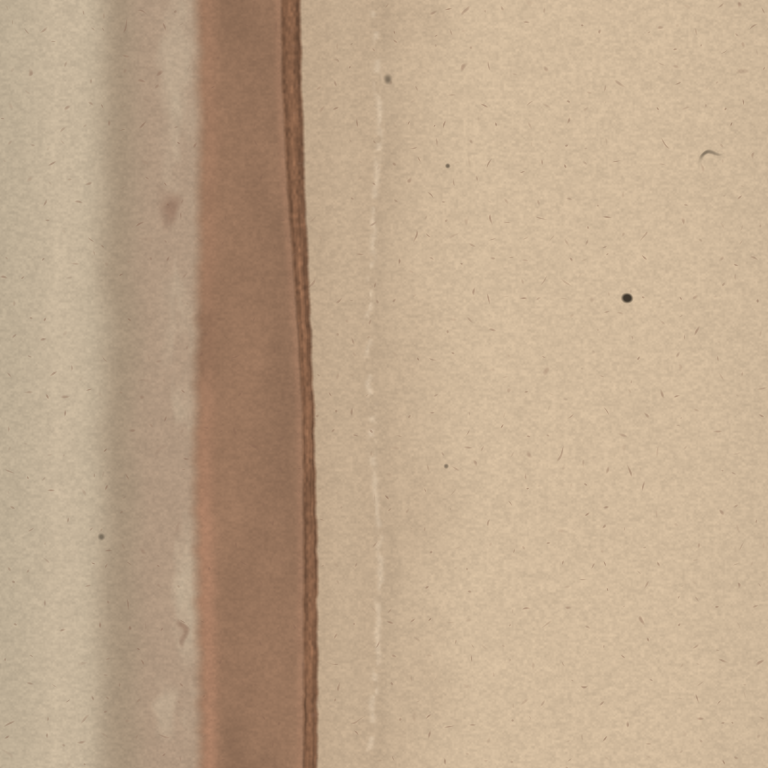
A WebGL 1 fragment shader for this texture:

```glsl
precision highp float;

uniform vec2 u_resolution;

const vec3 PAPER = vec3(0.820, 0.728, 0.612);
const vec3 PAPER_SHADE = vec3(0.745, 0.650, 0.542);
const vec3 BOARD = vec3(0.735, 0.672, 0.575);
const vec3 BOARD_LIGHT = vec3(0.775, 0.705, 0.605);
const vec3 GUTTER = vec3(0.600, 0.525, 0.435);
const vec3 WORN = vec3(0.685, 0.590, 0.500);
const vec3 STRIP = vec3(0.580, 0.448, 0.355);
const vec3 STRIP_EDGE = vec3(0.690, 0.515, 0.410);
const vec3 LINE = vec3(0.470, 0.340, 0.255);
const vec3 CREASE = vec3(0.850, 0.765, 0.660);
const vec3 INK = vec3(0.25, 0.22, 0.18);
const vec3 STAIN = vec3(0.52, 0.39, 0.32);
const float GRAIN = 0.065;
const float MOTTLE = 0.035;
const float SPECK_CELLS = 40.0;

float hash(vec2 p) {
  vec3 q = fract(vec3(p.xyx) * 0.1031);
  q += dot(q, q.yzx + 33.33);
  return fract((q.x + q.y) * q.z);
}

float noise(vec2 p) {
  vec2 i = floor(p);
  vec2 f = fract(p);
  f = f * f * (3.0 - 2.0 * f);
  return mix(mix(hash(i), hash(i + vec2(1.0, 0.0)), f.x),
             mix(hash(i + vec2(0.0, 1.0)), hash(i + 1.0), f.x), f.y);
}

float fbm(vec2 p) {
  float sum = 0.0;
  float amp = 0.533;
  for (int i = 0; i < 4; i++) {
    sum += amp * noise(p);
    p = p * 2.03 + 17.3;
    amp *= 0.5;
  }
  return sum;
}

float bump(float x, float center, float width) {
  float d = (x - center) / width;
  return exp(-d * d);
}

// Soft rotated ellipse, 1 inside and 0 outside.
float blot(vec2 p, vec2 center, vec2 radius, float angle, float blur) {
  float c = cos(angle);
  float s = sin(angle);
  vec2 d = p - center;
  d = vec2(c * d.x + s * d.y, c * d.y - s * d.x) / radius;
  return 1.0 - smoothstep(1.0 - blur, 1.0 + blur, length(d));
}

// Short faint fibres on a jittered grid.
float scatteredSpecks(vec2 p) {
  vec2 cell = floor(p * SPECK_CELLS);
  float h = hash(cell + 5.0);
  vec2 jitter = 0.25 + 0.5 * vec2(hash(cell + 19.0), hash(cell + 43.0));
  vec2 size = vec2(0.06 + 0.09 * hash(cell + 71.0), 0.05);
  float mark = blot(fract(p * SPECK_CELLS), jitter, size, h * 40.0, 0.8);
  return mark * step(0.5, h) * (0.08 + 0.35 * hash(cell + 91.0));
}

void main() {
  vec2 uv = gl_FragCoord.xy / u_resolution;
  float x = uv.x;
  float down = 1.0 - uv.y;
  float ragged = fbm(vec2(3.0, uv.y * 60.0)) - 0.5;
  float cloud = fbm(uv * vec2(16.0, 9.0));
  vec2 rough = uv + 0.014 * (vec2(noise(uv * 50.0), noise(uv * 50.0 + 31.0)) - 0.5);

  // Left board: pale sheet, dim gutter, worn margin
  float waver = 0.02 * (cloud - 0.5);
  vec3 color = mix(BOARD, BOARD_LIGHT, bump(x, 0.085, 0.05));
  color *= 1.0 + 0.03 * bump(x + 0.2 * waver, 0.072, 0.006) * noise(uv * vec2(90.0, 30.0));
  color = mix(color, WORN, smoothstep(0.11, 0.20, x + waver));
  color = mix(color, GUTTER, 0.55 * bump(x + waver, 0.158, 0.026));
  float flakes = smoothstep(0.45, 0.75, fbm(uv * vec2(42.0, 13.0) + 8.0));
  color = mix(color, BOARD_LIGHT, 0.4 * flakes * bump(x, 0.235, 0.022));

  // Scuffs and stains on the margin
  float scuff = blot(rough, vec2(0.228, 0.92), vec2(0.019, 0.065), 0.0, 0.5);
  scuff = max(scuff, blot(rough, vec2(0.242, 0.21), vec2(0.013, 0.065), 0.0, 0.5));
  scuff = max(scuff, blot(rough, vec2(0.215, 0.075), vec2(0.013, 0.033), 0.0, 0.5));
  color = mix(color, BOARD_LIGHT, 0.45 * scuff);
  float stain = blot(rough, vec2(0.217, 0.729), vec2(0.012, 0.022), 0.0, 0.7);
  stain = max(stain, blot(rough, vec2(0.235, 0.178), vec2(0.004, 0.012), 0.2, 0.7));
  color = mix(color, STAIN, 0.5 * stain);

  // Brown strip with a worn left edge
  float stripLeft = 0.257 + 0.003 * sin(down * 7.0 + 0.4) + 0.008 * ragged;
  vec3 strip = STRIP * (0.90 + 0.20 * cloud);
  float wear = mix(0.30, 0.75, smoothstep(0.4, 0.8, down)) * (0.5 + cloud);
  strip = mix(strip, STRIP_EDGE, wear * bump(x, stripLeft + 0.014, 0.011));
  color = mix(color, strip, smoothstep(-0.010, 0.010, x - stripLeft));

  // Dark streaked line drifting right toward the bottom
  float lineLeft = mix(0.367, 0.395, smoothstep(0.05, 0.62, down)) + 0.002 * ragged;
  float lineRight = mix(0.392, 0.413, smoothstep(0.0, 0.75, down)) + 0.004 * ragged;
  color = mix(color, STRIP_EDGE, 0.35 * bump(x, lineLeft - 0.004, 0.005));
  float across = (x - lineLeft) / (lineRight - lineLeft);
  float streak = noise(vec2(across * 7.0, uv.y * 14.0)) + noise(uv * vec2(300.0, 160.0)) - 1.0;
  vec3 line = LINE * (1.0 + 0.14 * bump(across, 0.45, 0.2) + 0.22 * streak);
  color = mix(color, line, smoothstep(-0.003, 0.003, x - lineLeft));

  // Right sheet with a broken pale crease
  float creaseX = 0.487 + 0.007 * cos(down * 10.5 - 1.5) + 0.008 * ragged;
  vec3 paper = mix(PAPER_SHADE, PAPER, smoothstep(0.44, 0.64, x + 0.08 * (cloud - 0.5)));
  paper = mix(paper, PAPER, 0.25 * bump(x, 0.45, 0.025));
  paper *= 1.0 - 0.025 * bump(x, creaseX + 0.012, 0.012) - 0.03 * smoothstep(0.85, 1.05, x);
  float broken = smoothstep(0.25, 0.8, noise(uv * vec2(130.0, 110.0)));
  paper = mix(paper, CREASE, 0.65 * broken * bump(x, creaseX, 0.0045));
  color = mix(color, paper, smoothstep(-0.003, 0.003, x - lineRight));

  // Grain, mottling and fibres
  float grain = noise(uv * vec2(190.0, 260.0)) + 0.7 * noise(uv * 400.0) - 0.85;
  color *= 1.0 + GRAIN * grain + MOTTLE * (fbm(uv * vec2(45.0, 80.0)) - 0.5);
  color = mix(color, STAIN, scatteredSpecks(rough));

  // Ink marks
  float ink = blot(mix(uv, rough, 0.2), vec2(0.816, 0.611), vec2(0.0065, 0.0055), -0.4, 0.4);
  ink = max(ink, 0.5 * blot(rough, vec2(0.922, 0.796), vec2(0.010, 0.002), 0.4, 0.8));
  ink = max(ink, 0.5 * blot(uv, vec2(0.505, 0.897), vec2(0.004, 0.005), 0.0, 0.8));
  ink = max(ink, 0.6 * blot(uv, vec2(0.583, 0.784), vec2(0.0025), 0.0, 0.7));
  ink = max(ink, 0.5 * blot(uv, vec2(0.581, 0.393), vec2(0.0025), 0.0, 0.7));
  ink = max(ink, 0.5 * blot(uv, vec2(0.132, 0.301), vec2(0.0035), 0.0, 0.7));
  gl_FragColor = vec4(mix(color, INK, ink), 1.0);
}
```
